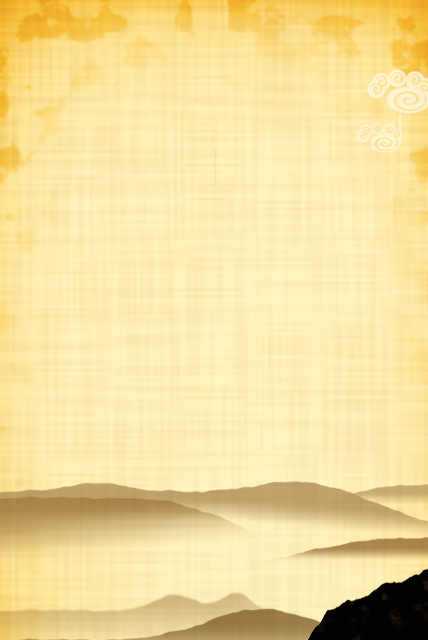
A Shadertoy shader for this background:

```glsl
// Misty hills under an aged parchment sky with two curled clouds.
// The paper is a warmth ramp driven by edge falloffs and noise; hills are
// height profiles that dissolve into fog, painted from back to front.

const float ASPECT = 0.668;                 // canvas width in canvas heights
const vec3 CREAM     = vec3(1.00, 0.945, 0.745);
const vec3 PALE_GOLD = vec3(0.985, 0.87, 0.54);
const vec3 AMBER     = vec3(0.96, 0.75, 0.23);
const vec3 ORANGE    = vec3(0.91, 0.60, 0.08);
const vec3 FAR_HILL  = vec3(0.73, 0.60, 0.38);
const vec3 NEAR_HILL = vec3(0.63, 0.48, 0.25);
const vec3 DARK_HILL = vec3(0.52, 0.39, 0.18);
const vec3 ROCK      = vec3(0.01, 0.008, 0.006);
const vec3 CLOUD     = vec3(1.00, 0.955, 0.84);
const float WEAVE_AMOUNT  = 0.11;
const float GRUNGE_AMOUNT = 0.26;

float hash(vec2 p) {
    return fract(sin(dot(p, vec2(127.1, 311.7))) * 43758.5453);
}

float noise(vec2 p) {
    vec2 i = floor(p), f = fract(p);
    f = f * f * (3.0 - 2.0 * f);
    return mix(mix(hash(i), hash(i + vec2(1, 0)), f.x),
               mix(hash(i + vec2(0, 1)), hash(i + vec2(1, 1)), f.x), f.y);
}

float fbm(vec2 p) {
    float sum = 0.0, amp = 0.5;
    for (int i = 0; i < 4; i++) {
        sum += amp * noise(p);
        p = p * 2.03 + 17.0;
        amp *= 0.5;
    }
    return sum;
}

float bump(float x, float center, float width) {
    float t = (x - center) / width;
    return exp(-t * t);
}

// Coverage of a hill below "top" that dissolves into fog around "base"
float hill(float y, float top, float base, float fog, float aa) {
    return smoothstep(-aa, aa, top - y) * smoothstep(base - fog, base + fog, y);
}

float segment(vec2 p, vec2 a, vec2 b) {
    vec2 d = b - a;
    return length(p - a - d * clamp(dot(p - a, d) / dot(d, d), 0.0, 1.0));
}

// Thin spiral groove inside a disc
float curl(vec2 p, float radius, float turns, float aa) {
    float r = length(p), pitch = radius / turns;
    float phase = fract(r / pitch - atan(p.y, p.x) / 6.2832 + 0.5) - 0.5;
    float line = 1.0 - smoothstep(0.02, 0.03 + aa, abs(phase) * pitch);
    return line * (1.0 - smoothstep(radius - aa, radius + aa, r));
}

// Lobed cloud, one unit half wide, with curls in its lobes and body
void paintCloud(inout vec3 col, vec2 p, vec2 center, float size, float aa) {
    vec2 q = (p - center) / size;
    float e = aa / size;
    vec2 body = q - vec2(0.25, -0.25);
    float d = (length(body / vec2(0.65, 0.4)) - 1.0) * 0.4;
    float grooves = curl(body * vec2(0.8, 1.2), 0.43, 2.0, e);
    for (int i = 0; i < 5; i++) {
        float angle = mix(3.25, 0.15, float(i) / 4.0);
        vec2 lobe = q - vec2(0.72 * cos(angle), 0.1 + 0.3 * sin(angle));
        d = min(d, length(lobe) - 0.27);
        grooves = max(grooves, curl(lobe, 0.19, 1.3, e));
    }
    vec3 ink = mix(CLOUD, PALE_GOLD, 0.75 * grooves);
    col = mix(col, ink, 0.92 * (1.0 - smoothstep(-e, e, d)));
}

// Worn paper: warm borders, blotches, linen threads and creases
vec3 paper(vec2 p, float weave) {
    float down = 1.0 - p.y, right = ASPECT - p.x;
    float upper = smoothstep(0.55, 0.95, p.y);
    float left = exp(-p.x / 0.065), side = exp(-right / 0.06);
    float warmth = 0.42 * exp(-down / 0.06) + 0.15 * exp(-down / 0.22);
    warmth += left * mix(0.27, 0.40, upper) + side * mix(0.20, 0.36, upper);
    warmth += 0.3 * exp(-length(p) / 0.13);
    float worn = clamp(2.0 * upper * (left + 0.5 * side) + exp(-down / 0.08)
                       + 0.5 * (left + side), 0.0, 1.0);
    warmth += GRUNGE_AMOUNT * worn * smoothstep(0.49, 0.63, fbm(p * 24.0));
    warmth += 0.12 * (fbm(p * 7.0 + 4.0) - 0.45) + weave;
    float crease = min(segment(p, vec2(0.336, 0.766), vec2(0.336, 0.711)),
                       segment(p, vec2(0.302, 0.689), vec2(0.352, 0.689)));
    crease = min(crease, segment(p, vec2(0.408, 0.342), vec2(0.408, 0.297)));
    warmth += 0.16 * (1.0 - smoothstep(0.0005, 0.0018, crease));
    vec3 col = mix(CREAM, PALE_GOLD, clamp(warmth * 3.0, 0.0, 1.0));
    col = mix(col, AMBER, clamp(warmth * 3.0 - 1.0, 0.0, 1.0));
    return mix(col, ORANGE, clamp(warmth * 3.0 - 2.0, 0.0, 1.0));
}

void mainImage(out vec4 fragColor, in vec2 fragCoord) {
    vec2 p = fragCoord / iResolution.xy * vec2(ASPECT, 1.0);
    float x = p.x, y = p.y, aa = 1.0 / iResolution.y;
    float weave = WEAVE_AMOUNT * (0.5 * noise(p * vec2(9, 190))
                + 0.5 * noise(p * vec2(190, 9) + 31.0) - 0.5);
    vec3 col = paper(p, weave);

    // Clouds and the thread that joins them
    float thread = segment(p, vec2(0.624, 0.82), vec2(0.624, 0.775));
    col = mix(col, CLOUD, 0.8 * (1.0 - smoothstep(0.001, 0.001 + aa, thread)));
    paintCloud(col, p, vec2(0.625, 0.857), 0.052, aa);
    paintCloud(col, p, vec2(0.592, 0.785), 0.036, aa);

    // Distant ridges
    float rough = 0.006 * (fbm(vec2(x * 45.0, 2.0)) - 0.47);
    float top = 0.243 - 1.3 * (0.66 - x) * (0.66 - x) + rough;
    col = mix(col, FAR_HILL, 0.8 * hill(y, top, 0.221, 0.011, aa));
    top = 0.232 + 0.014 * bump(x, 0.155, 0.06) + 0.016 * bump(x, 0.455, 0.07)
        - 0.34 * max(x - 0.53, 0.0) + rough;
    float base = 0.203 - 0.075 * max(x - 0.34, 0.0);
    col = mix(col, FAR_HILL, 0.92 * hill(y, top, base, 0.022, aa));
    float fall = max(x - 0.2, 0.0);
    top = 0.222 - 1.5 * fall * fall + rough;
    col = mix(col, NEAR_HILL, 0.8 * hill(y, top, 0.155 + 0.11 * x, 0.045, aa));

    // Island and lower hills in the mist
    top = 0.16 - 0.6 * (ASPECT - x) * (ASPECT - x) + rough;
    col = mix(col, NEAR_HILL, 0.9 * hill(y, top, 0.134, 0.012, aa));
    top = 0.046 + 0.024 * bump(x, 0.275, 0.05) + 0.026 * bump(x, 0.37, 0.03);
    float haze = 0.5 * (1.0 - smoothstep(0.34, 0.52, x));
    col = mix(col, NEAR_HILL, haze * hill(y, top + rough, 0.025, 0.05, 2.0 * aa));
    top = 0.048 * bump(x, 0.41, 0.12) + rough;
    col = mix(col, DARK_HILL, 0.82 * hill(y, top, -0.01, 0.04, aa));
    col *= 1.0 - 0.5 * weave;

    // Black rock in the corner
    top = min(0.112 - 0.42 * (ASPECT - x), 1.6 * (x - 0.482));
    top += 0.016 * (fbm(vec2(x * 70.0, 9.0)) - 0.47);
    vec3 rock = ROCK + vec3(0.12, 0.08, 0.04) * smoothstep(0.55, 0.8, fbm(p * 60.0));
    col = mix(col, rock, smoothstep(-aa, aa, top - y));

    fragColor = vec4(clamp(col, 0.0, 1.0), 1.0);
}
```
